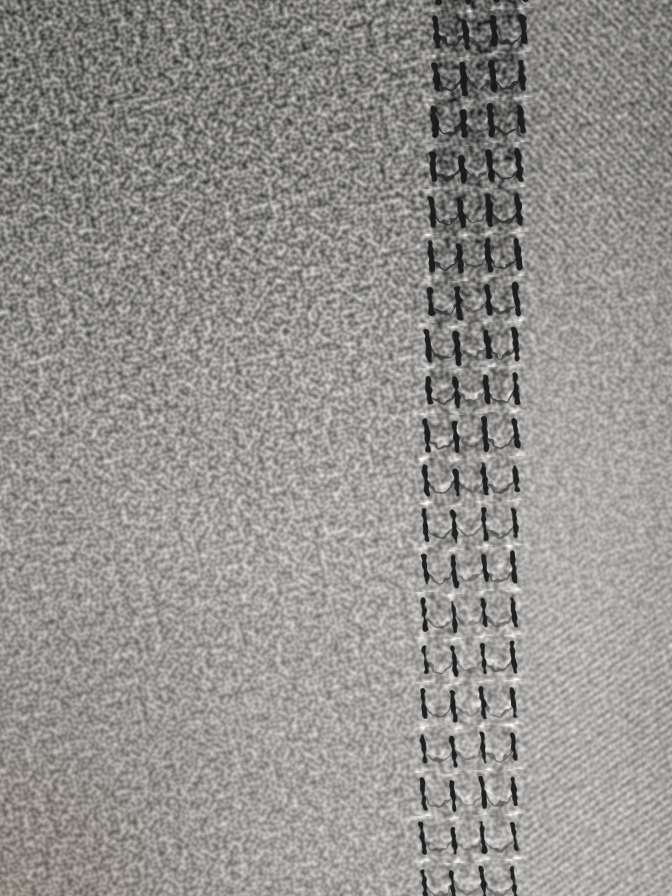
Write a Shadertoy shader that draws this texture.

```glsl
// Grey woven fabric with a vertical cover-stitch seam right of centre.
// Gradient noise makes the grain, slanted waves make the twill, and a bent
// grid of dashes, bowed rungs and bright beads makes the stitching.
#define SEAM_X 0.4725       // left thread at the bottom, in canvas heights
#define SEAM_BEND 0.0165    // rightward drift of the seam at the top
#define COLUMN_GAP 0.0338   // distance between thread columns
#define STITCH 0.0500       // length of one stitch
#define GRAIN_FREQ 190.0
#define GRAIN_LOW 0.30
#define GRAIN_HIGH 0.46
#define TWILL 0.055
#define THREAD_WIDTH 0.0023
#define THREAD_TONE 0.09
#define TINT vec3(1.005, 0.998, 0.988)

float hash(vec2 p) {
    vec3 q = fract(p.xyx * 0.1031);
    q += dot(q, q.yzx + 33.33);
    return fract((q.x + q.y) * q.z);
}

float cornerSlope(vec2 cell, vec2 offset) {
    float angle = 6.2832 * hash(cell);
    return dot(vec2(cos(angle), sin(angle)), offset);
}

float gradientNoise(vec2 p) {
    vec2 i = floor(p), f = fract(p), e = vec2(0.0, 1.0);
    vec2 w = f * f * f * (f * (f * 6.0 - 15.0) + 10.0);
    return mix(mix(cornerSlope(i, f), cornerSlope(i + e.yx, f - e.yx), w.x),
               mix(cornerSlope(i + e.xy, f - e.xy), cornerSlope(i + e.yy, f - e.yy), w.x), w.y);
}

// Broad light: dim top, brighter middle, shaded lower left corner
float clothTone(vec2 p) {
    float tone = 0.44 + 0.165 * (1.0 - smoothstep(0.35, 1.05, p.y));
    tone += 0.05 * smoothstep(0.0, 0.4, p.x) + 0.025 * smoothstep(0.5, 0.62, p.x);
    tone -= 0.07 * exp(-dot(p, p) * 14.0);
    tone -= 0.04 * smoothstep(0.66, 0.76, p.x);
    return tone + 0.02 * gradientNoise(p * 9.0);
}

float clothGrain(vec2 p) {
    vec2 slanted = vec2(p.x + 0.25 * p.y, p.y - 0.25 * p.x);
    float fine = gradientNoise(slanted * GRAIN_FREQ);
    float coarse = gradientNoise(slanted * GRAIN_FREQ * 0.48 + 37.0);
    return 0.8 * fine + 0.5 * coarse;
}

// Ribs fall to the right at the top and rise to the right at the bottom
float twill(vec2 p) {
    float wobble = 0.8 * gradientNoise(p * 30.0);
    float falling = sin(6.2832 * 88.0 * (p.x + p.y) + wobble);
    float rising = sin(6.2832 * 105.0 * (p.y - 0.7 * p.x) + wobble);
    float upper = smoothstep(0.55, 0.85, p.y);
    float lower = 1.0 - smoothstep(0.2, 0.5, p.y);
    return falling * upper + rising * lower;
}

float addSeam(float tone, vec2 p, float aa) {
    float gap = COLUMN_GAP - 0.002 * p.y;
    float left = SEAM_X + SEAM_BEND * p.y * p.y;
    float across = (p.x - left) / gap;
    float inside = smoothstep(-0.08, 0.08, across) * (1.0 - smoothstep(2.92, 3.08, across));
    float dark = smoothstep(0.15, 0.95, p.y);
    float fray = gradientNoise(p * 130.0);

    // Padded bays between the columns
    float column = clamp(round(across), 0.0, 3.0);
    float along = p.y / STITCH + 0.16 + 0.22 * hash(vec2(column, 5.0));
    float bay = floor(across), u = fract(across) - 0.5;
    tone -= inside * (0.02 + 0.11 * dark);
    tone += inside * 0.18 * gradientNoise(p * 85.0 + 11.0);

    // Bowed rungs with a lit upper edge
    float sag = 1.1 * u * u + 0.12 * fray;
    float rungY = (fract(p.y / STITCH + 0.4 - sag + 0.15 * hash(vec2(bay, 9.0))) - 0.5) * STITCH;
    float middleBay = 1.0 - step(0.5, abs(bay - 1.0));
    float strength = inside * mix(0.42, 0.85, dark) * (1.0 - 0.35 * middleBay);
    float lit = (rungY - 0.006) / 0.0035;
    tone += 0.11 * inside * exp(-lit * lit);
    float rung = 1.0 - smoothstep(-aa, aa, abs(rungY) - 0.0018 - 0.0025 * fray);
    tone = mix(tone, 0.15, rung * strength);

    // Upright dashes, slightly slanted and frayed
    float f = fract(along) - 0.5;
    float jitter = hash(vec2(floor(along), column)) - 0.5;
    float dx = p.x - left - column * gap + f * 0.006 + 0.002 * jitter;
    float dy = f * STITCH;
    float width = THREAD_WIDTH + 0.0011 * dark + 0.003 * fray;
    float dash = length(vec2(dx, max(abs(dy) - 0.0145 - 0.004 * jitter, 0.0))) - width;
    tone = mix(tone, THREAD_TONE, 0.94 * (1.0 - smoothstep(-aa, aa, dash)));

    // Bright beads where the needle enters
    vec2 bead = vec2(dx / 0.0065, (0.5 - abs(f)) * STITCH / 0.0035);
    return tone + 0.24 * exp(-dot(bead, bead));
}

void mainImage(out vec4 fragColor, in vec2 fragCoord) {
    vec2 p = fragCoord / iResolution.y;
    float aa = 1.0 / iResolution.y;

    // Cloth, with stronger grain toward the upper left
    float rightSide = smoothstep(0.57, 0.60, p.x);
    float roughness = mix(GRAIN_LOW, GRAIN_HIGH, smoothstep(0.2, 0.9, p.y));
    float tone = clothTone(p) + clothGrain(p) * roughness * (1.0 - 0.35 * rightSide);
    tone += TWILL * rightSide * twill(p);
    tone = addSeam(tone, p, aa);

    // Nearly neutral colour, warmer at the lower left
    vec3 warmth = vec3(0.025, 0.0, -0.02) * exp(-dot(p, p) * 30.0);
    fragColor = vec4(clamp(tone * TINT + warmth, 0.0, 1.0), 1.0);
}
```
